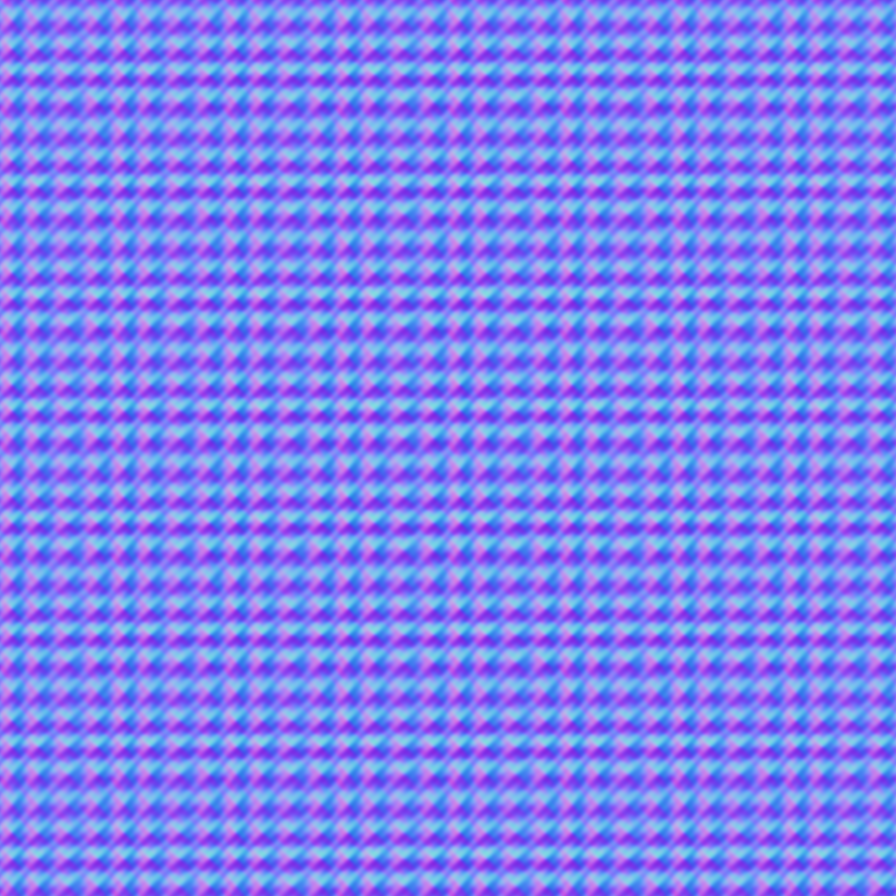
This texture map is drawn by a WebGL 2 fragment shader. Its source:

```glsl
#version 300 es
precision highp float;
// Tangent-space normal map of a soft, fine woven cloth, 32 by 32 stitches.
// A height field of rows, columns and crossings is differentiated numerically;
// thread spacing and strength drift over blocks of four stitches.

#define CELLS 32.0        // stitches across and down
#define BLOCKS 8.0        // repeats of the uneven thread spacing
#define WOBBLE 0.055      // thread drift, in stitches
#define RELIEF 1.25       // steepness of the surface
#define ROW_HEIGHT 0.38
#define COLUMN_HEIGHT 0.31
#define CROSSING 0.20     // extra height where threads meet
#define FIBRE 0.09        // fine knots inside each stitch
#define GRAIN 0.20        // irregularity repeated in every block
#define WEAR 0.05         // irregularity across the whole cloth
#define SOFT_BLUE 0.35    // evenness of the blue channel

uniform vec2 u_resolution;
out vec4 fragColor;

const float TAU = 6.283185;

float hash(vec2 p) {
    vec3 q = fract(vec3(p.xyx) * 0.1031);
    q += dot(q, q.yzx + 33.33);
    return fract((q.x + q.y) * q.z);
}

// Value noise that wraps after a whole number of lattice steps
float wrappedNoise(vec2 p, float period) {
    vec2 cell = floor(p);
    vec2 f = p - cell;
    vec2 w = f * f * f * (f * (f * 6.0 - 15.0) + 10.0);
    vec2 lo = mod(cell, period);
    vec2 hi = mod(cell + 1.0, period);
    float bottom = mix(hash(lo), hash(vec2(hi.x, lo.y)), w.x);
    float top = mix(hash(vec2(lo.x, hi.y)), hash(hi), w.x);
    return mix(bottom, top, w.y) - 0.5;
}

float clothHeight(vec2 uv) {
    // Uneven spacing of the threads
    vec2 block = uv * BLOCKS;
    vec2 drift = vec2(-WOBBLE, WOBBLE) * cos(TAU * (block - vec2(0.36, 0.17)));
    vec2 phase = TAU * (uv * CELLS - vec2(0.44, 0.30) - drift);

    // Strength varies within blocks and slowly over the cloth
    vec2 strength = 1.0 + 0.08 * cos(TAU * (block - vec2(0.15, 0.20)));
    strength *= 1.0 - 0.05 * cos(TAU * uv.yx);

    // Rows, columns and their crossings
    vec2 thread = cos(phase) * strength;
    float height = COLUMN_HEIGHT * thread.x + ROW_HEIGHT * thread.y;
    height += CROSSING * thread.x * thread.y;

    // Fine knots and small irregularities
    vec2 knot = cos(2.0 * phase);
    height += FIBRE * knot.x * knot.y;
    height += GRAIN * wrappedNoise(block * 12.0, 12.0);
    height += WEAR * wrappedNoise(uv * 64.0, 64.0);
    return height;
}

void main() {
    vec2 uv = gl_FragCoord.xy / u_resolution;

    // Central differences, measured per radian of thread phase
    float reach = 0.07 / CELLS;
    vec2 dx = vec2(reach, 0.0);
    vec2 dy = vec2(0.0, reach);
    vec2 slope = vec2(clothHeight(uv + dx) - clothHeight(uv - dx),
                      clothHeight(uv + dy) - clothHeight(uv - dy));
    slope /= 2.0 * reach * CELLS * TAU;

    // Red faces left and green faces up
    vec3 normal = normalize(vec3(slope.x * RELIEF, -slope.y * RELIEF, 1.0));
    normal.z = mix(normal.z, 0.86, SOFT_BLUE);
    fragColor = vec4(normal * 0.5 + 0.5, 1.0);
}
```
